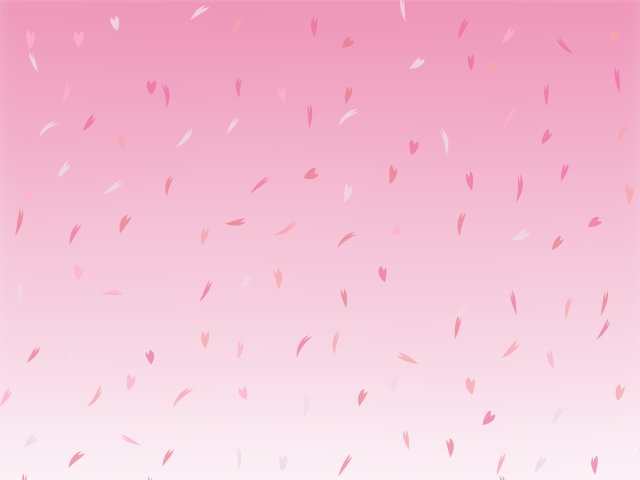
Give the GLSL for this background, as a Shadertoy shader.

```glsl
const float ROWS = 9.0;             // petal cells along the canvas height
const float JITTER = 0.8;           // scatter of a petal inside its cell
const float LEN_MIN = 0.015;        // half length of the roundest petal
const float LEN_MAX = 0.028;        // half length of the slimmest petal
const float WIDTH_MIN = 0.17;       // half width relative to half length
const float WIDTH_MAX = 0.68;
const float NOTCH_START = 0.38;     // where the cleft begins on the petal axis
const float OPACITY = 0.92;
const float FADE_LOW = 0.22;        // petals pale towards the ground
const float STREAK = 0.012;         // strength of the brushed bands
const float WARP = 0.035;           // waviness of the sky gradient

const vec3 SKY_TOP = vec3(0.935, 0.585, 0.722);
const vec3 SKY_LOW = vec3(0.985, 0.945, 0.963);
const vec3 HOT_PINK = vec3(0.935, 0.455, 0.660);
const vec3 CORAL = vec3(0.920, 0.500, 0.570);
const vec3 SALMON = vec3(0.965, 0.635, 0.675);
const vec3 BLOSSOM = vec3(0.995, 0.675, 0.800);
const vec3 PALE = vec3(0.935, 0.835, 0.880);

vec3 hash3(vec2 p) {
    vec3 q = fract(p.xyx * vec3(0.1031, 0.1030, 0.0973));
    q += dot(q, q.yxz + 33.33);
    return fract((q.xxy + q.yzz) * q.zyx);
}

vec2 gradientAt(vec2 cell) {
    float a = 6.2832 * hash3(cell + 71.0).x;
    return vec2(cos(a), sin(a));
}

float gradientNoise(vec2 p) {
    vec2 i = floor(p), f = fract(p);
    vec2 s = f * f * f * (f * (f * 6.0 - 15.0) + 10.0);
    vec2 r = vec2(1.0, 0.0);
    float a = dot(gradientAt(i), f);
    float b = dot(gradientAt(i + r.xy), f - r.xy);
    float c = dot(gradientAt(i + r.yx), f - r.yx);
    float d = dot(gradientAt(i + r.xx), f - r.xx);
    return mix(mix(a, b, s.x), mix(c, d, s.x), s.y);
}

vec3 sky(vec2 p, float aspect) {
    float warp = WARP * gradientNoise(p * vec2(1.8, 2.5));
    float streak = gradientNoise(p * vec2(2.0, 26.0))
                 + 0.5 * gradientNoise(p * vec2(5.0, 60.0) + 9.0);
    float height = clamp(p.y + warp + STREAK * streak, 0.0, 1.0);
    vec3 color = mix(SKY_LOW, SKY_TOP, height);

    // Thin paler margin
    vec2 border = min(p, vec2(aspect, 1.0) - p);
    float margin = 0.12 * exp(-border.x / 0.012) + 0.18 * exp(-border.y / 0.003);
    return mix(color, SKY_LOW, margin);
}

// Cleft petal along y: tip at -1, two lobes near +1
float petalDistance(vec2 p, float width, float bend, float skew) {
    p.x -= bend * (p.y * p.y - 0.4);
    float t = clamp(0.5 + 0.5 * p.y, 0.0, 1.0);
    float outline = abs(p.x) - 2.3 * width * pow(t, 0.9) * pow(1.0 - t, 0.45);
    float cleft = 1.1 * width * (p.y - NOTCH_START) - abs(p.x - skew * width);
    return max(max(outline, cleft), abs(p.y) - 1.0);
}

vec3 petalColor(float pick) {
    if (pick < 0.24) return HOT_PINK;
    if (pick < 0.42) return CORAL;
    if (pick < 0.62) return SALMON;
    if (pick < 0.82) return BLOSSOM;
    return PALE;
}

void mainImage(out vec4 fragColor, in vec2 fragCoord) {
    vec2 p = fragCoord / iResolution.y;
    float pixel = 1.0 / iResolution.y;
    vec3 color = sky(p, iResolution.x / iResolution.y);

    // One scattered petal per cell, seen from its neighbours too
    vec2 home = floor(p * ROWS);
    for (int j = -1; j <= 1; j++) {
        for (int i = -1; i <= 1; i++) {
            vec2 cell = home + vec2(i, j);
            vec3 place = hash3(cell + 17.0);
            vec3 form = hash3(cell + 143.0);
            vec3 look = hash3(cell + 291.0);
            vec2 center = (cell + 0.5 + JITTER * (place.xy - 0.5)) / ROWS;

            // Most lean right of upright, some tumble sideways
            float angle = mix(-0.35, 0.95, place.z);
            if (look.y < 0.22) angle = mix(-1.6, 1.6, place.z);
            float c = cos(angle), s = sin(angle);
            vec2 q = mat2(c, s, -s, c) * (p - center);

            float size = mix(LEN_MAX, LEN_MIN, form.x) * mix(0.9, 1.1, look.z);
            float width = mix(WIDTH_MIN, WIDTH_MAX, form.x * form.x);
            float bend = 0.5 * (form.y - 0.5) * (1.0 - 0.5 * form.x);
            float skew = 0.7 * (form.z - 0.5);
            float d = size * petalDistance(q / size, width, bend, skew);

            float cover = OPACITY * (1.0 - smoothstep(-0.7 * pixel, 0.7 * pixel, d));
            vec3 tint = mix(petalColor(look.x), SKY_LOW, FADE_LOW * (1.0 - center.y));
            color = mix(color, tint, cover);
        }
    }
    fragColor = vec4(color, 1.0);
}
```
